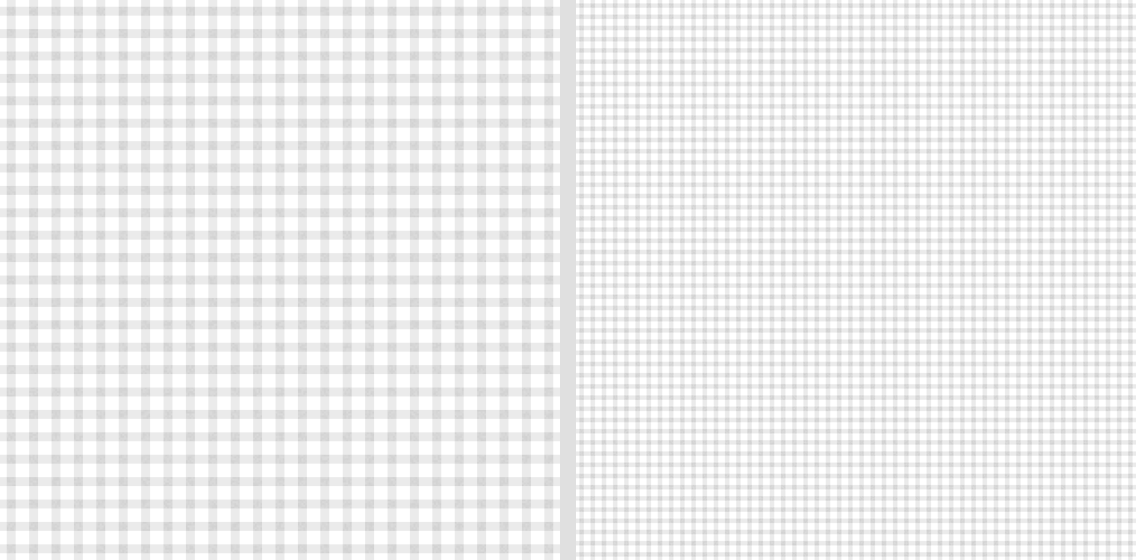
Left, the tile; right, the same tile 2 across and 2 down.
A three.js fragment shader for this pattern:

```glsl
// Pale grey gingham: 25 by 25 translucent crossing bands with softly mottled crossings.
varying vec2 vUv;

const float REPEATS = 25.0;
const float GRAINS = 300.0; // noise cells across the canvas

float hash(vec2 p) {
  p = fract(mod(p, GRAINS) * vec2(0.1031, 0.1137));
  p += dot(p, p.yx + 33.33);
  return fract((p.x + p.y) * p.x * 17.0);
}

// Value noise that wraps at the canvas edges
float wrappedNoise(vec2 p) {
  vec2 cell = floor(p);
  vec2 f = smoothstep(0.0, 1.0, fract(p));
  float low = mix(hash(cell), hash(cell + vec2(1.0, 0.0)), f.x);
  float high = mix(hash(cell + vec2(0.0, 1.0)), hash(cell + 1.0), f.x);
  return mix(low, high, f.y);
}

void main() {
  vec2 p = vUv * REPEATS;

  // Bands centred in each repeat, 0.4 of a repeat wide, with smooth edges
  vec2 soft = max(fwidth(p), 0.001);
  vec2 edge = 0.2 - abs(fract(p) - 0.5);
  vec2 band = clamp(edge / soft + 0.5, 0.0, 1.0);
  float crossing = band.x * band.y;

  // White cloth, light bands, darker crossings
  float shade = 1.0 - 0.077 * (band.x + band.y);
  shade += crossing * (0.04 * (wrappedNoise(vUv * GRAINS) - 0.5) - 0.006);

  gl_FragColor = vec4(vec3(shade), 1.0);
}
```
